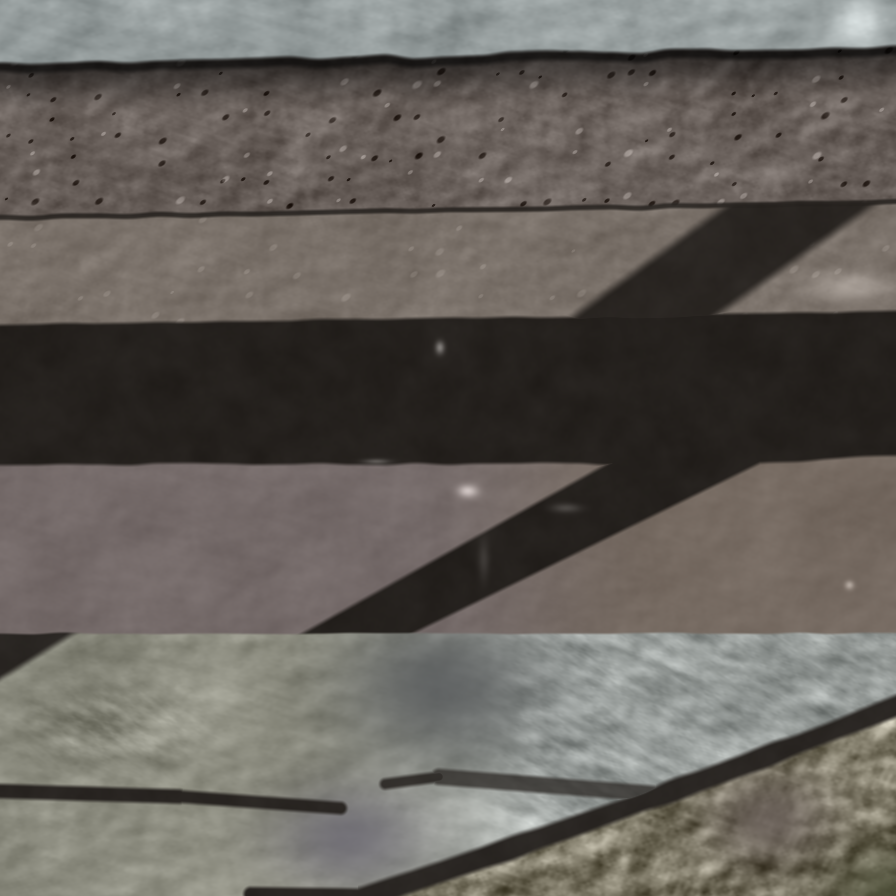
Write a WebGL 1 fragment shader that draws this texture.

```glsl
precision highp float;

uniform vec2 u_resolution;

float hash(vec2 p) {
  return fract(sin(dot(p, vec2(127.1, 311.7))) * 4375.85);
}

float noise(vec2 p) {
  vec2 i = floor(p), f = fract(p);
  f = f * f * (3.0 - 2.0 * f);
  return mix(mix(hash(i), hash(i + vec2(1, 0)), f.x),
             mix(hash(i + vec2(0, 1)), hash(i + vec2(1, 1)), f.x), f.y);
}

float fbm(vec2 p) {
  float sum = 0.0, amp = 0.5;
  for (int i = 0; i < 4; i++) {
    sum += amp * noise(p);
    p = mat2(1.6, 1.2, -1.2, 1.6) * p + 7.3;
    amp *= 0.5;
  }
  return sum;
}

// Coverage of the region where d is positive
float above(float d, float soft) {
  return smoothstep(-soft, soft, d);
}

float segment(vec2 p, vec2 a, vec2 b) {
  vec2 ab = b - a;
  return length(p - a - ab * clamp(dot(p - a, ab) / dot(ab, ab), 0.0, 1.0));
}

float stroke(vec2 p, vec2 a, vec2 b, float radius) {
  return above(radius - segment(p, a, b), 0.003);
}

float spot(vec2 p, vec2 center, vec2 size) {
  vec2 q = (p - center) / size;
  return exp(-dot(q, q));
}

// Small slanted chips scattered over a grid
float flecks(vec2 p, float scale, float density, float seed) {
  vec2 g = p * scale + seed, cell = floor(g);
  vec2 jitter = vec2(hash(cell + seed), hash(cell + seed + 5.2));
  vec2 q = mat2(0.8, -0.6, 0.6, 0.8) * (fract(g) - 0.3 - 0.4 * jitter);
  float size = 0.12 + 0.2 * jitter.x;
  float shape = 1.0 - smoothstep(0.4, 1.0, length(q * vec2(1.0, 1.8)) / size);
  return shape * step(1.0 - density, hash(cell + seed + 9.7));
}

// Difference of heights toward the light
float relief(vec2 p, vec2 scale) {
  vec2 q = p * scale;
  return fbm(q) - fbm(q + vec2(-0.25, 0.35));
}

vec3 paleStone(vec2 p) {
  vec3 c = mix(vec3(0.55, 0.55, 0.50), vec3(0.59, 0.61, 0.60), smoothstep(0.3, 0.65, p.x));
  c += 0.18 * (fbm(p * 9.0) - 0.47) + 0.2 * relief(p, vec2(26.0, 42.0));
  float chipArea = smoothstep(0.5, 0.62, p.x) + spot(p, vec2(0.13, 0.19), vec2(0.10, 0.05));
  vec2 slanted = mat2(0.9, 0.42, -0.42, 0.9) * p;
  c += 0.4 * chipArea * relief(slanted, vec2(24.0, 55.0));
  c = mix(c, vec3(0.32, 0.33, 0.34), 0.75 * spot(p, vec2(0.49, 0.235), vec2(0.10, 0.075)));
  c = mix(c, vec3(0.43, 0.42, 0.46), 0.8 * spot(p, vec2(0.39, 0.065), vec2(0.08, 0.055)));
  c += 0.15 * spot(p, vec2(0.56, 0.08), vec2(0.08, 0.035));
  return c;
}

vec3 roughRock(vec2 p) {
  vec3 c = vec3(0.47, 0.45, 0.38) + 0.85 * relief(p, vec2(30.0, 38.0));
  c += 0.25 * (fbm(p * 22.0) - 0.47);
  c = mix(c, vec3(0.42, 0.38, 0.36), 0.8 * spot(p, vec2(0.86, 0.085), vec2(0.065, 0.05)));
  return mix(c, vec3(0.25, 0.26, 0.17), 0.8 * spot(p, vec2(1.0, 0.0), vec2(0.07, 0.05)));
}

// Brown wall, rough at the top and smooth toward the base
vec3 brownWall(vec2 p, float seam) {
  float upper = above(p.y - seam, 0.002);
  float middle = above(p.y - 0.56, 0.01) * (1.0 - upper);
  vec3 c = mix(vec3(0.455, 0.415, 0.41), vec3(0.46, 0.415, 0.38), smoothstep(0.45, 0.75, p.x));
  c = mix(c, vec3(0.475, 0.44, 0.41), middle);
  c = mix(c, vec3(0.415, 0.38, 0.36), upper);
  c += (0.08 + 0.08 * upper) * (fbm(p * 14.0) - 0.47);
  c += (0.06 + 0.22 * upper + 0.08 * middle) * relief(p, vec2(38.0, 50.0));
  c -= 0.24 * upper * flecks(p, 42.0, 0.28, 2.0);
  c += 0.17 * (upper + 0.4 * middle) * flecks(p, 38.0, 0.18, 13.0);
  c += 0.17 * spot(p, vec2(0.95, 0.68), vec2(0.05, 0.015)) * middle;
  return c;
}

void main() {
  vec2 p = gl_FragCoord.xy / u_resolution;
  float wobble = 0.008 * (noise(vec2(p.x * 28.0, p.y * 6.0)) - 0.5);
  float ledge = 0.929 + 0.019 * p.x + wobble;
  float seam = 0.757 + 0.017 * p.x + 0.4 * wobble;
  vec3 shade = vec3(0.14, 0.125, 0.112) + 0.05 * (fbm(p * 35.0) - 0.47);

  // Wall and the shadow under the ledge
  vec3 color = brownWall(p, seam);
  color *= 1.0 - 0.5 * smoothstep(0.06, 0.0, ledge - p.y);
  color = mix(color, shade, 0.85 * above(0.0028 - abs(p.y - seam), 0.002));

  // Horizontal dark band with two slanted arms
  float bandTop = 0.638 + 0.014 * p.x + 0.3 * wobble;
  float bandBottom = 0.482 + 0.008 * smoothstep(0.8, 1.0, p.x) + 0.4 * wobble;
  float band = above(min(bandTop - p.y, p.y - bandBottom), 0.003);
  float upperLeft = 0.638 + 1.383 * (p.y - 0.646);
  float upperRight = 0.80 + 1.42 * (p.y - 0.648);
  float upperArm = above(min(p.x - upperLeft, upperRight - p.x), 0.012);
  upperArm *= above(min(p.y - 0.56, seam - p.y), 0.003);
  float lowerLeft = 0.677 + 1.796 * (p.y - 0.482);
  float lowerRight = 0.846 + 2.04 * (p.y - 0.482);
  float lowerArm = above(min(p.x - lowerLeft, lowerRight - p.x), 0.007) * above(0.56 - p.y, 0.003);
  color = mix(color, shade, max(band, max(0.93 * upperArm, lowerArm)));
  color += 0.1 * spot(p, vec2(0.54, 0.375), vec2(0.006, 0.022));
  color += 0.15 * spot(p, vec2(0.632, 0.433), vec2(0.016, 0.005));

  // Lone pale chips
  color += 0.35 * spot(p, vec2(0.522, 0.452), vec2(0.011, 0.007));
  color += 0.35 * spot(p, vec2(0.491, 0.612), vec2(0.005, 0.007));
  color += 0.25 * spot(p, vec2(0.948, 0.347), vec2(0.005));
  color += 0.2 * spot(p, vec2(0.42, 0.485), vec2(0.014, 0.003));

  // Stone floor, rough rock and cracks
  float crackLine = 0.003 + 0.36 * (p.x - 0.42) - 0.06 * (p.x - 0.42) * (1.0 - p.x);
  vec3 ground = mix(paleStone(p), roughRock(p), above(crackLine - p.y, 0.004));
  float crack = above(0.012 + 0.5 * wobble - abs(p.y - crackLine), 0.004) * step(0.4, p.x);
  crack = max(crack, stroke(p, vec2(0.0, 0.117), vec2(0.2, 0.111), 0.008));
  crack = max(crack, stroke(p, vec2(0.2, 0.111), vec2(0.38, 0.098), 0.007));
  crack = max(crack, 0.9 * stroke(p, vec2(0.43, 0.125), vec2(0.49, 0.133), 0.006));
  crack = max(crack, 0.75 * stroke(p, vec2(0.49, 0.133), vec2(0.73, 0.114), 0.009));
  crack = max(crack, stroke(p, vec2(0.28, 0.002), vec2(0.42, 0.0), 0.008));
  crack = max(crack, above(p.y - 0.242 - 0.62 * p.x, 0.006));
  ground = mix(ground, shade + 0.02, crack * (1.0 - 0.999 * step(0.1, p.x) * step(0.28, p.y)));
  color = mix(color, ground, above(0.293 + 0.3 * wobble - p.y, 0.002) * 1.0);

  // Pale top ledge
  vec3 top = vec3(0.59, 0.62, 0.62) + 0.2 * (fbm(p * 12.0) - 0.47) + 0.22 * relief(p, vec2(25.0, 40.0));
  top += 0.25 * spot(p, vec2(0.96, 0.975), vec2(0.025, 0.03));
  color = mix(color, top, above(p.y - ledge, 0.003));
  color *= 1.0 - 0.55 * above(0.005 - abs(p.y - ledge + 0.005), 0.004);

  gl_FragColor = vec4(clamp(color, 0.0, 1.0), 1.0);
}
```
